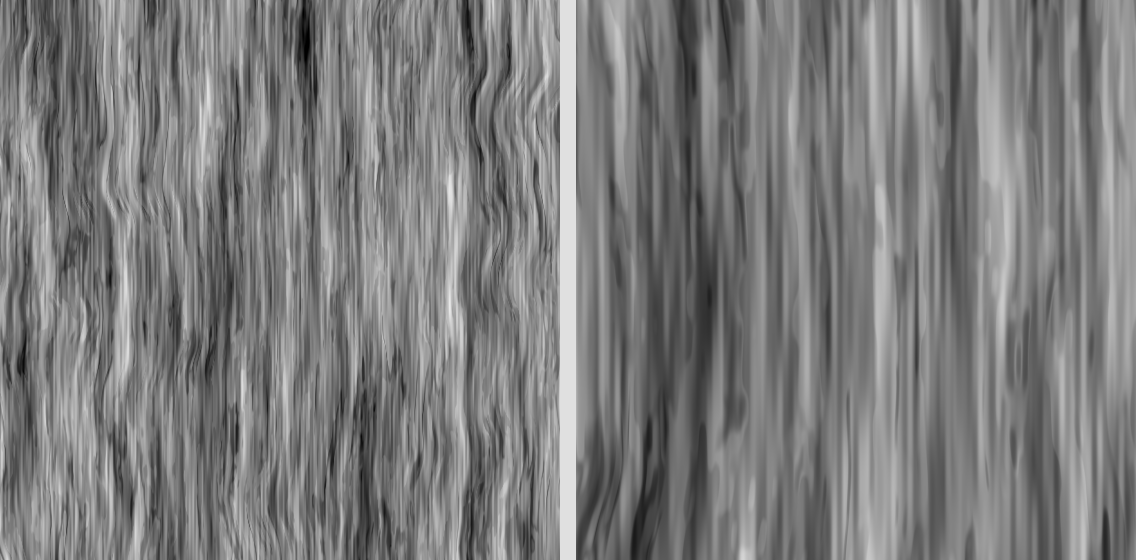
Left, the full canvas; right, a detail of the centre.
Write a Shadertoy shader that draws this texture.

```glsl
#define BASE_GREY 0.515
#define PATCH_GAIN 0.085
#define FOLD_GAIN 0.125
#define STRAND_GAIN 0.12
#define FIBRE_GAIN 0.125
#define FLAKE_GAIN 0.042
#define CRACK_DEPTH 0.17
#define WAVE_SIZE 0.021

// Integer hash of a lattice cell, 0 to 1
float hash(ivec2 cell, int seed) {
    uint h = uint(cell.x) * 1597334677u ^ uint(cell.y) * 3812015801u;
    h ^= uint(seed) * 2654435769u;
    h = (h ^ (h >> 16)) * 2246822519u;
    h = (h ^ (h >> 13)) * 3266489917u;
    h ^= h >> 16;
    return float(h >> 8) / 16777216.0;
}

float fade(float t) {
    return t * t * t * (t * (t * 6.0 - 15.0) + 10.0);
}

// One column of smooth noise, shifted so that columns do not share rows
float column(int x, float y, int seed) {
    y += 7.0 * hash(ivec2(x, 911), seed);
    int row = int(floor(y));
    return mix(hash(ivec2(x, row), seed), hash(ivec2(x, row + 1), seed), fade(fract(y)));
}

// Signed noise made of blended columns
float grain(vec2 p, int seed) {
    int x = int(floor(p.x));
    float n = mix(column(x, p.y, seed), column(x + 1, p.y, seed), fade(fract(p.x)));
    return 2.0 * n - 1.0;
}

// Sideways meander, strong in some regions and weak in others
float meander(vec2 p) {
    float strength = 0.25 + 0.75 * smoothstep(-0.5, 0.6, grain(p * vec2(4.0, 2.0), 1));
    float wave = grain(p * vec2(4.5, 10.0), 2) + 0.25 * grain(p * vec2(8.0, 18.0), 3);
    return WAVE_SIZE * strength * wave;
}

// Thin broken dark lines along the zero contour of a noise
float cracks(vec2 p, float ragged) {
    float line = grain(p * vec2(72.0, 4.5), 4) + 0.35 * grain(p * vec2(150.0, 14.0), 5);
    float open = smoothstep(-0.1, 0.4, grain(p * vec2(34.0, 8.0), 6) + 0.5 * ragged);
    return open * (1.0 - smoothstep(0.06, 0.34, abs(line + 0.16 * ragged)));
}

// Flat peeled layers with ragged borders
float flakes(vec2 p, float ragged) {
    float layer = grain(p * vec2(62.0, 6.0), 7) + 0.45 * ragged;
    return 2.0 * smoothstep(-0.15, 0.15, layer) - 1.0;
}

void mainImage(out vec4 fragColor, in vec2 fragCoord) {
    vec2 uv = fragCoord / iResolution.y;
    vec2 bent = vec2(uv.x + meander(uv), uv.y);
    float ragged = grain(bent * vec2(230.0, 42.0), 8);

    // Broad light and dark areas, then long narrow folds
    float grey = BASE_GREY;
    grey += PATCH_GAIN * grain(bent * vec2(15.0, 4.5), 9);
    grey += FOLD_GAIN * grain(bent * vec2(38.0, 2.6), 10);
    grey += STRAND_GAIN * grain(bent * vec2(92.0, 4.5), 11);

    // Fine fibres, the finest of them straight
    grey += FIBRE_GAIN * grain(uv * vec2(310.0, 14.0), 12);
    grey += 0.7 * FIBRE_GAIN * grain(bent * vec2(180.0, 12.0), 13);

    // Surface damage
    grey += FLAKE_GAIN * flakes(bent, ragged);
    grey -= CRACK_DEPTH * cracks(bent, ragged);

    fragColor = vec4(vec3(clamp(grey, 0.0, 1.0)), 1.0);
}
```
